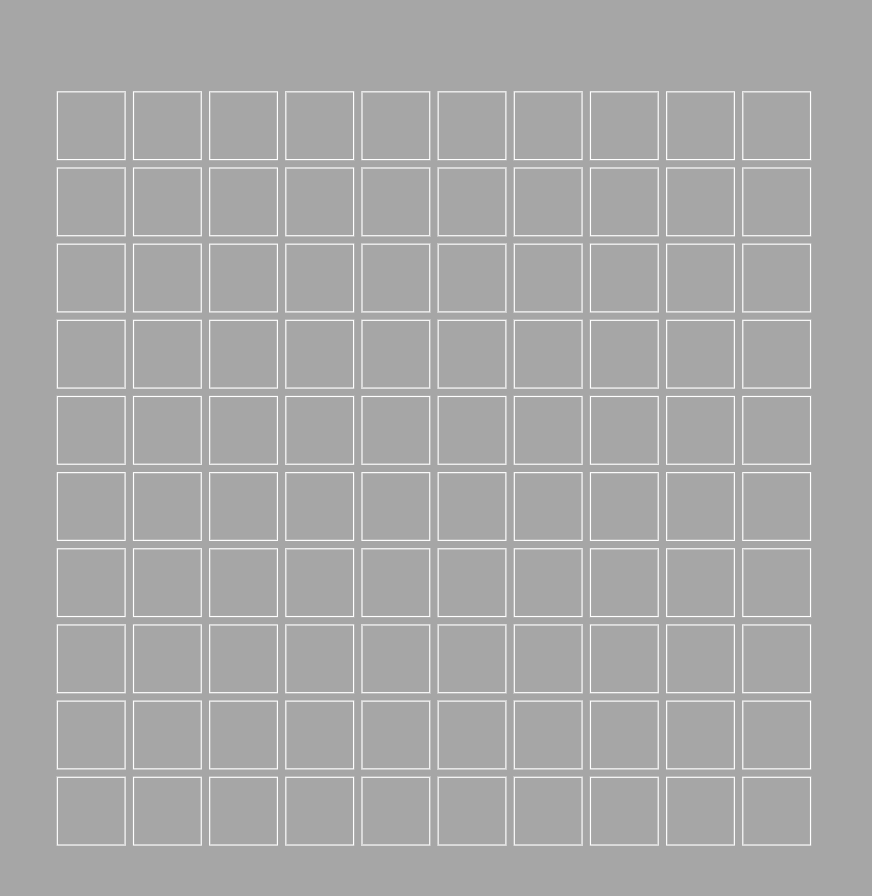
Give the GLSL for this pattern, as a Shadertoy shader.

```glsl
// Ten by ten grid of thin white square outlines on plain grey.

// Signed distance to an axis-aligned square with sharp corners.
float squareDistance(vec2 p, float halfSide) {
    vec2 a = abs(p);
    return max(a.x, a.y) - halfSide;
}

// Share of a pixel covered by a line, also when thinner than the pixel.
float lineCoverage(float dist, float width, float pixel) {
    float overlap = 0.5 * (width + pixel) - abs(dist);
    return clamp(overlap, 0.0, min(width, pixel)) / pixel;
}

void mainImage(out vec4 fragColor, in vec2 fragCoord) {
    // Canvas heights, measured from the grid centre, which sits below the middle
    vec2 p = (fragCoord - 0.5 * iResolution.xy) / iResolution.y;
    p -= vec2(-0.0023, -0.0228);

    // Nearest of the 10 x 10 cells
    float pitch = 0.085;
    vec2 cell = clamp(floor(p / pitch), -5.0, 4.0);
    vec2 local = p - (cell + 0.5) * pitch;

    // Outline
    float dist = squareDistance(local, 0.0378);
    float line = lineCoverage(dist, 0.0013, 1.0 / iResolution.y);

    fragColor = vec4(mix(vec3(0.65), vec3(1.0), line), 1.0);
}
```
